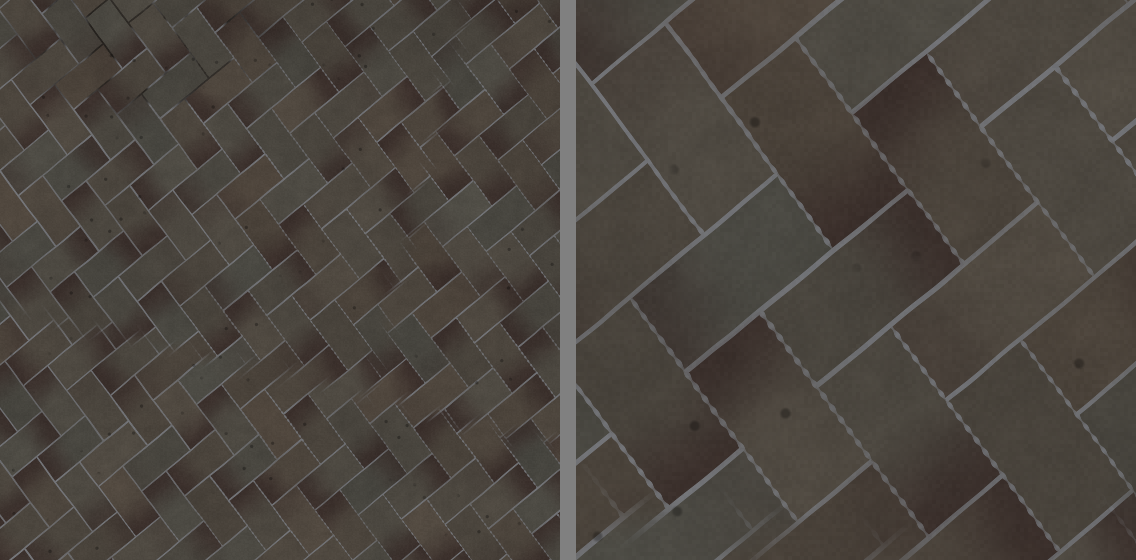
Left, the full canvas; right, a detail of the centre.
Write a WebGL 1 fragment shader that draws this texture.

```glsl
precision highp float;
// Worn herringbone paving: tilted 2:1 bricks with scorched ends and thin pale joints.

uniform vec2 u_resolution;

float hash(vec2 p) {
  return fract(sin(dot(p, vec2(127.1, 311.7))) * 4375.85);
}

// Layered sines, roughly -1 to 1
float mottle(vec2 p) {
  float sum = 0.0, amp = 0.5;
  for (int i = 0; i < 4; i++) {
    sum += amp * sin(p.x + 1.7 * sin(p.y * 0.8)) * sin(p.y + 1.3 * sin(p.x * 0.7));
    p = mat2(1.4, 1.1, -1.1, 1.4) * p + 2.3;
    amp *= 0.6;
  }
  return sum;
}

// Distance to the nearest scattered point
float cellular(vec2 p) {
  vec2 cell = floor(p);
  float nearest = 1.0;
  for (int j = -1; j <= 1; j++) {
    for (int i = -1; i <= 1; i++) {
      vec2 c = cell + vec2(float(i), float(j));
      vec2 point = c + vec2(hash(c), hash(c + 17.3));
      nearest = min(nearest, length(p - point));
    }
  }
  return nearest;
}

vec3 paving(vec2 p) {
  // Slightly skewed lattice, one unit per brick width
  vec2 q = mat2(14.06, -11.43, 10.49, 13.74) * (p - vec2(0.399, 0.445));
  q += 0.02 * vec2(mottle(p * 19.0), mottle(p * 19.0 + 5.0));

  // Find the brick: diagonals alternate in pairs between the two directions
  vec2 cell = floor(q);
  float diagonal = mod(cell.x + cell.y, 4.0);
  bool lengthwise = diagonal < 2.0;
  vec2 origin = cell - (lengthwise ? vec2(diagonal, 0.0) : vec2(0.0, diagonal - 2.0));
  vec2 size = lengthwise ? vec2(2.0, 1.0) : vec2(1.0, 2.0);
  vec2 local = q - origin;
  vec2 along = lengthwise ? local : local.yx;
  float tone = hash(origin);
  float scorch = hash(origin + 41.7);

  // Clay: olive to brown, with a dark reddish end
  vec3 color = mix(vec3(0.285, 0.28, 0.255), vec3(0.30, 0.265, 0.23), tone);
  color *= 0.95 + 0.12 * hash(origin + 9.1);
  float end = hash(origin + 23.9) < 0.5 ? along.x : 2.0 - along.x;
  end += 0.35 * (along.y - 0.5) * (tone - 0.3) + 0.12 * mottle(q * 2.3);
  float burn = smoothstep(1.15, 0.0, end) * smoothstep(0.0, 0.55, scorch);
  color = mix(color, vec3(0.215, 0.168, 0.155), 0.85 * burn);
  color *= 1.0 + 0.05 * mottle(q * 4.0 + tone * 20.0);

  // Joints: solid one way, finely notched the other
  float pixel = 18.0 / min(u_resolution.x, u_resolution.y);
  vec2 edge = min(local, size - local);
  float notched = smoothstep(0.2, 0.6, p.x + 0.2 * mottle(p * 7.0));
  float notch = 1.0 - 0.65 * notched * (0.5 + 0.5 * sin(q.y * 40.2));
  vec2 width = 0.028 * vec2(notch, 1.0) * (0.9 + 0.25 * mottle(p * 13.0));
  vec2 line = 1.0 - smoothstep(width - 0.5 * pixel, width + 0.5 * pixel, edge);
  line.x *= mix(1.0, notch, 0.5);
  float joint = max(line.x, line.y) * (0.87 + 0.13 * sin(p.x * 23.0 + p.y * 31.0));

  // Patch of blackened joints near the top left
  float soot = smoothstep(0.17, 0.09, length((p - vec2(0.25, 0.93)) * vec2(0.6, 1.0)));
  soot *= smoothstep(-0.25, 0.25, mottle(p * 24.0) + 0.1);
  vec3 mortar = mix(vec3(0.44, 0.445, 0.46), vec3(0.15, 0.135, 0.12), soot);
  return mix(color, mortar, joint);
}

void main() {
  vec2 p = gl_FragCoord.xy / u_resolution;

  // Three slightly displaced areas, blended along wavering seams
  float waver = 0.018 * mottle(p * 22.0);
  float right = smoothstep(-0.028, 0.028, p.x - 0.59 - 0.24 * p.y + waver);
  float lower = smoothstep(0.028, -0.028, p.y - 0.46 + 0.26 * p.x + waver);
  vec3 color = mix(paving(p), paving(p + vec2(0.016, 0.0065)), right);
  color = mix(color, paving(p + vec2(0.027, 0.005)), lower);

  // Weathering: broad stains, fine grain and sparse pits
  color *= 1.0 + 0.05 * mottle(p * 9.0 + 3.0) - 0.04 * smoothstep(0.75, 1.0, p.y);
  color += 0.018 * (hash(floor(p * 420.0)) - 0.5);
  float pits = smoothstep(0.07, 0.03, cellular(p * 17.0));
  color *= 1.0 - 0.3 * pits * smoothstep(0.1, 0.4, mottle(p * 15.0));

  gl_FragColor = vec4(color, 1.0);
}
```
